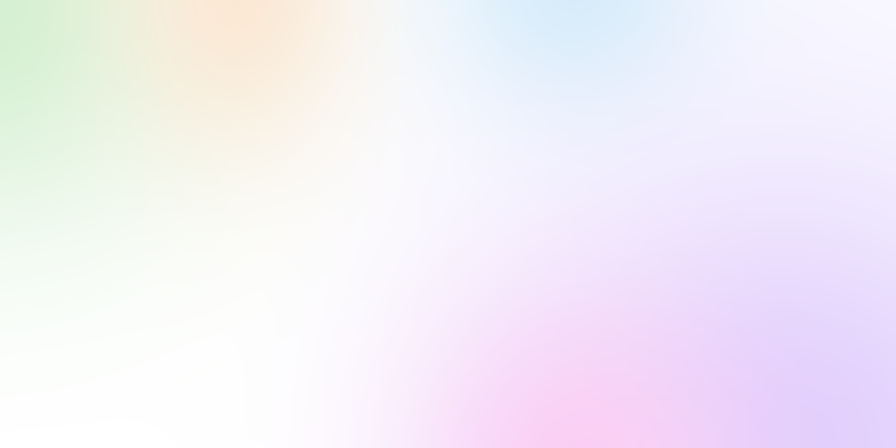
Write a Shadertoy shader that draws this background.

```glsl
#define PAPER    vec3(1.00, 1.00, 1.00)
#define HAZE     vec3(0.98, 0.98, 1.00)
#define GREEN    vec3(0.83, 0.94, 0.82)
#define PEACH    vec3(0.985, 0.91, 0.83)
#define SKY      vec3(0.84, 0.93, 0.98)
#define LAVENDER vec3(0.88, 0.81, 0.99)
#define PINK     vec3(0.985, 0.81, 0.96)

// Soft elliptical falloff: 1 at the centre, fading to 0
float glow(vec2 p, vec2 centre, vec2 radius) {
    vec2 d = (p - centre) / radius;
    return exp(-dot(d, d));
}

void mainImage(out vec4 fragColor, in vec2 fragCoord) {
    // Unit height; x spans 0 to 2 at any canvas size
    vec2 p = fragCoord / iResolution.xy * vec2(2.0, 1.0);

    // Near-white ground, slightly cooler to the right
    vec3 color = mix(PAPER, HAZE, smoothstep(0.5, 1.3, p.x));

    // Upper glows
    color = mix(color, GREEN, glow(p, vec2(-0.05, 1.00), vec2(0.50, 0.52)));
    color = mix(color, PEACH, glow(p, vec2(0.53, 1.04), vec2(0.27, 0.38)));
    color = mix(color, SKY, glow(p, vec2(1.28, 1.04), vec2(0.30, 0.29)));

    // Lower glows
    color = mix(color, LAVENDER, glow(p, vec2(1.78, 0.00), vec2(0.60, 0.62)));
    color = mix(color, PINK, glow(p, vec2(1.30, -0.06), vec2(0.36, 0.38)));

    fragColor = vec4(color, 1.0);
}
```
